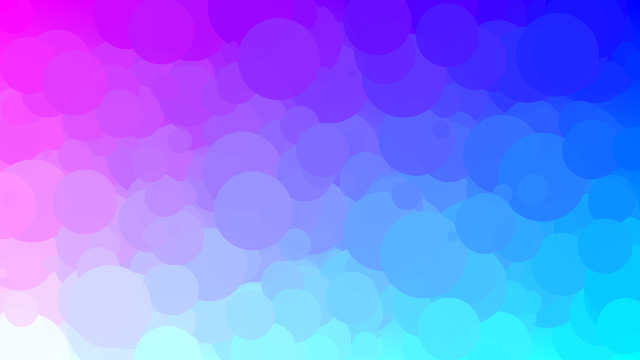
A WebGL 2 fragment shader for this background:

```glsl
#version 300 es
precision highp float;

uniform vec2 u_resolution;
out vec4 outColor;

const int DISC_COUNT = 420;
const float MIN_RADIUS = 0.008;
const float MAX_RADIUS = 0.125;
const float DISC_OPACITY = 0.9;

float hash(float seed, float channel) {
    return fract(sin(seed * 12.9898 + channel * 78.233) * 43758.5453);
}

// White, magenta, blue and cyan meet at the four corners
vec3 cornerGradient(vec2 place) {
    return vec3(1.0 - clamp(place, 0.0, 1.0), 1.0);
}

// Coverage of a disc with an edge one pixel wide
float discMask(vec2 point, vec2 center, float radius, float pixel) {
    float edge = length(point - center) - radius;
    return 1.0 - smoothstep(-0.5 * pixel, 0.5 * pixel, edge);
}

// Each disc takes the gradient colour found at its center
vec3 paintDiscs(vec3 color, vec2 point, float aspect, float pixel) {
    for (int i = 0; i < DISC_COUNT; i++) {
        float seed = float(i) + 1.0;
        vec2 place = vec2(hash(seed, 1.0), hash(seed, 2.0));
        float radius = mix(MIN_RADIUS, MAX_RADIUS, hash(seed, 3.0));
        vec2 center = place * vec2(aspect, 1.0);
        float mask = discMask(point, center, radius, pixel);
        color = mix(color, cornerGradient(place), mask * DISC_OPACITY);
    }
    return color;
}

void main() {
    vec2 uv = gl_FragCoord.xy / u_resolution;
    float aspect = u_resolution.x / u_resolution.y;
    vec2 point = uv * vec2(aspect, 1.0);
    float pixel = 1.0 / u_resolution.y;

    // Smooth backdrop with layered discs on top
    vec3 color = paintDiscs(cornerGradient(uv), point, aspect, pixel);
    outColor = vec4(color, 1.0);
}
```
